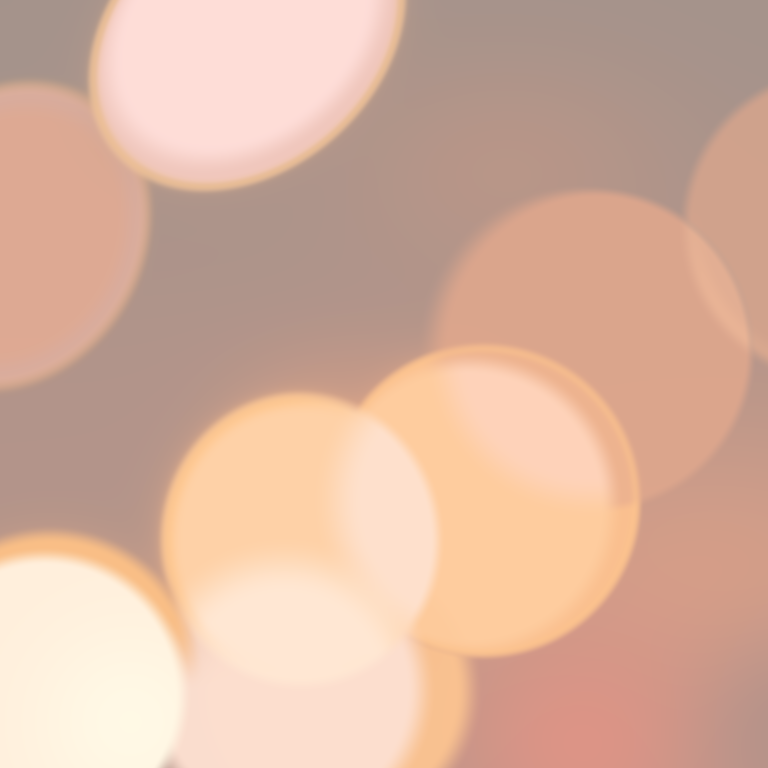
Give the GLSL for this background, as a WebGL 2 fragment shader.

```glsl
#version 300 es
precision highp float;
// Warm out-of-focus lights: overlapping peach, pink and cream discs on a dusky haze.
uniform vec2 u_resolution;
out vec4 fragColor;

// Approximate signed distance to a rotated ellipse, negative inside.
float ellipse(vec2 p, vec2 center, vec2 radii, float angle) {
  vec2 q = p - center;
  float c = cos(angle), s = sin(angle);
  q = vec2(c * q.x + s * q.y, c * q.y - s * q.x);
  return (length(q / radii) - 1.0) * min(radii.x, radii.y);
}

float disc(vec2 p, vec2 center, float radius) {
  return length(p - center) - radius;
}

// Soft coverage across an edge.
float cover(float d, float blur) {
  return 1.0 - smoothstep(-blur, blur, d);
}

// Round falloff for haze, and a thin line along an edge.
float glow(vec2 p, vec2 center, vec2 size) {
  vec2 q = (p - center) / size;
  return exp(-dot(q, q));
}

float rim(float d, float width) {
  return exp(-d * d / (width * width));
}

// Light spilling outside an edge.
float halo(float d, float reach) {
  return exp(-max(d, 0.0) / reach);
}

vec3 haze(vec2 p) {
  vec3 color = mix(vec3(0.70, 0.58, 0.54), vec3(0.645, 0.575, 0.545), smoothstep(0.4, 1.0, p.y));
  color = mix(color, vec3(0.74, 0.59, 0.53), 0.75 * glow(p, vec2(0.66, 0.78), vec2(0.22, 0.15)));
  color = mix(color, vec3(0.83, 0.62, 0.535), glow(p, vec2(0.93, 0.25), vec2(0.36, 0.22)));
  color = mix(color, vec3(0.87, 0.58, 0.525), 0.95 * glow(p, vec2(0.76, 0.03), vec2(0.19, 0.17)));
  color = mix(color, vec3(0.70, 0.57, 0.54), 0.85 * glow(p, vec2(1.03, 0.05), vec2(0.11, 0.12)));
  return mix(color, vec3(0.78, 0.60, 0.53), 0.6 * glow(p, vec2(0.46, 0.50), vec2(0.14, 0.07)));
}

void main() {
  vec2 p = gl_FragCoord.xy / u_resolution;
  vec3 color = haze(p);

  // Faint peach discs on the right.
  float peach = disc(p, vec2(0.771, 0.544), 0.207);
  float peachMask = cover(peach, mix(0.022, 0.008, smoothstep(0.55, 0.80, p.x)));
  float side = disc(p, vec2(1.091, 0.706), 0.199);
  float sideMask = cover(side, 0.010);
  color = mix(color, vec3(0.865, 0.65, 0.55), 0.94 * peachMask);
  color = mix(color, vec3(0.83, 0.64, 0.55), 0.9 * sideMask * (1.0 - peachMask));
  color += vec3(0.03, 0.035, 0.025) * sideMask * peachMask;
  color += vec3(0.025, 0.02, 0.01) * rim(side + 0.012, 0.012) * smoothstep(0.75, 0.60, p.y);

  // Dusty rose disc on the left.
  float rose = ellipse(p, vec2(0.012, 0.693), vec2(0.204, 0.172), 1.06);
  vec3 roseColor = mix(vec3(0.88, 0.67, 0.58), vec3(0.86, 0.68, 0.62), smoothstep(-0.04, -0.01, rose));
  color = mix(color, roseColor, 0.94 * cover(rose, 0.011));
  color += vec3(0.04, 0.02, -0.02) * rim(rose, 0.008);

  // Tilted pink disc at the top, with a gold edge and a paler core.
  float pink = ellipse(p, vec2(0.322, 0.951), vec2(0.224, 0.169), 0.726);
  float pinkCore = ellipse(p, vec2(0.318, 0.964), vec2(0.198, 0.149), 0.726);
  color = mix(color, vec3(0.80, 0.63, 0.54), 0.3 * halo(pink, 0.018));
  vec3 pinkColor = mix(vec3(0.94, 0.78, 0.74), vec3(0.995, 0.865, 0.845), cover(pinkCore, 0.018));
  color = mix(color, pinkColor, cover(pink, 0.008));
  color = mix(color, vec3(0.93, 0.75, 0.56), 0.7 * rim(pink + 0.001, 0.006));

  // Amber disc in the middle, pinker where the peach disc lies behind it.
  float amber = disc(p, vec2(0.630, 0.348), 0.202);
  float amberCore = disc(p, vec2(0.610, 0.341), 0.187);
  float amberMask = cover(amber, 0.007);
  color = mix(color, vec3(0.90, 0.66, 0.53), 0.4 * halo(amber, 0.016) * smoothstep(0.70, 0.50, p.x));
  vec3 amberFill = mix(vec3(0.995, 0.80, 0.62), vec3(0.995, 0.825, 0.725), cover(peach + 0.015, 0.028));
  vec3 amberEdge = mix(vec3(0.98, 0.75, 0.56), vec3(0.93, 0.70, 0.56), peachMask);
  color = mix(color, mix(amberEdge, amberFill, cover(amberCore, 0.016)), amberMask);
  color = mix(color, vec3(0.99, 0.77, 0.55), 0.45 * rim(amber + 0.004, 0.006));

  // Deep orange disc peeking out along the bottom.
  float orange = disc(p, vec2(0.440, 0.100), 0.172);
  color = mix(color, vec3(0.985, 0.765, 0.565), 0.95 * cover(orange, 0.018) * (1.0 - 0.75 * amberMask));

  // Apricot and blush discs share light where they overlap.
  float apricot = ellipse(p, vec2(0.392, 0.296), vec2(0.178, 0.188), 0.0);
  float blush = disc(p, vec2(0.371, 0.102), 0.178);
  float apricotMask = cover(apricot, 0.010);
  float blushMask = cover(blush, 0.020);
  color = mix(color, vec3(0.91, 0.67, 0.53), 0.5 * halo(apricot, 0.018) * (1.0 - amberMask));
  color = mix(color, vec3(0.99, 0.875, 0.815), 0.97 * blushMask);
  vec3 apricotFill = mix(vec3(0.995, 0.82, 0.655), vec3(0.995, 0.88, 0.80), cover(amber + 0.012, 0.034));
  apricotFill = mix(apricotFill, vec3(1.0, 0.915, 0.845), 0.9 * cover(blush + 0.015, 0.038));
  color = mix(color, apricotFill, apricotMask);
  float upperLeft = smoothstep(0.12, 0.28, p.y) * smoothstep(0.50, 0.36, p.x);
  color = mix(color, vec3(0.995, 0.775, 0.55), 0.75 * rim(apricot + 0.005, 0.010) * upperLeft);

  // Cream disc in the corner with its orange upper fringe.
  float fringe = disc(p, vec2(0.065, 0.115), 0.190);
  float cream = disc(p, vec2(0.058, 0.095), 0.181);
  float fringeTop = smoothstep(0.10, 0.20, p.y);
  color = mix(color, vec3(0.87, 0.65, 0.52), 0.35 * halo(fringe, 0.020) * fringeTop * (1.0 - apricotMask));
  color = mix(color, vec3(0.975, 0.745, 0.525), cover(fringe, 0.012) * fringeTop);
  vec3 creamColor = mix(vec3(1.0, 0.935, 0.86), vec3(1.0, 0.975, 0.90), glow(p, vec2(0.17, 0.06), vec2(0.13)));
  color = mix(color, creamColor, cover(cream, 0.012));

  fragColor = vec4(color, 1.0);
}
```
